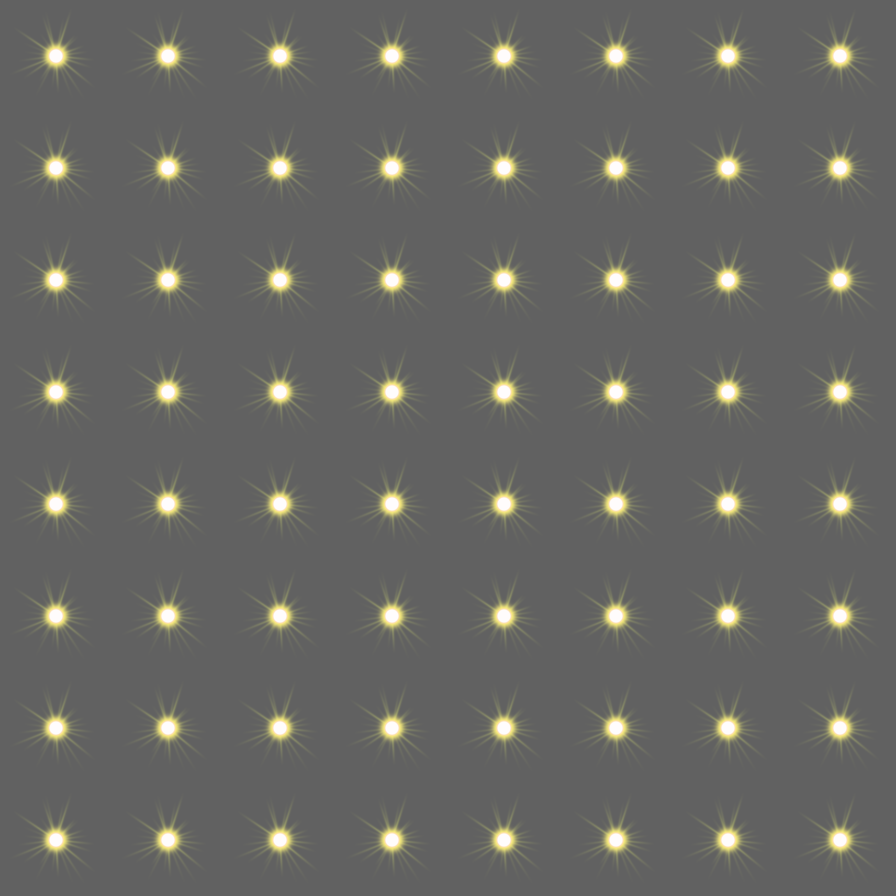
Reproduce this pattern procedurally as a WebGL 1 fragment shader.

```glsl
precision highp float;
// Grid of small glowing yellow stars with white cores and fine rays on grey.

#define REPEATS 8.0
#define RAY_COUNT 24
#define RAY_WIDTH 0.011
#define RAY_STRENGTH 0.62
#define CORE_RADIUS 0.062
#define HALO_WIDTH 0.043
#define BACKGROUND vec3(0.38, 0.38, 0.38)
#define RAY_COLOR vec3(0.91, 0.95, 0.46)
#define HALO_COLOR vec3(0.98, 0.93, 0.49)
#define RIM_COLOR vec3(1.0, 0.86, 0.72)
#define CORE_COLOR vec3(1.0, 0.99, 0.99)

uniform vec2 u_resolution;

const float TAU = 6.2831853;

float hash(float n) {
  n = fract(n * 0.1031);
  n *= n + 33.33;
  n *= n + n;
  return fract(n);
}

// A tapered beam leaving the centre at the given angle.
float ray(vec2 p, float angle, float reach, float width) {
  vec2 dir = vec2(cos(angle), sin(angle));
  float along = dot(p, dir);
  float across = (p.x * dir.y - p.y * dir.x) / width;
  float taper = pow(clamp(1.0 - along / reach, 0.0, 1.0), 1.4);
  return exp(-across * across) * taper * smoothstep(0.0, 0.05, along);
}

// Rays of uneven spacing, length and brightness; all end inside the cell.
float rays(vec2 p, float pixel) {
  float width = max(RAY_WIDTH, 0.6 * pixel);
  float sum = 0.0;
  for (int i = 0; i < RAY_COUNT; i++) {
    float id = float(i);
    float jitter = 0.8 * (hash(id + 3.0) - 0.5);
    float angle = TAU * (id + 0.5 + jitter) / float(RAY_COUNT);
    float reach = mix(0.26, 0.5, hash(id + 41.0));
    float power = mix(0.25, 1.0, hash(id + 87.0));
    sum += power * ray(p, angle, reach, width);
  }
  return RAY_STRENGTH * sum;
}

void main() {
  vec2 cell = fract(gl_FragCoord.xy / u_resolution * REPEATS) - 0.5;
  float pixel = REPEATS / min(u_resolution.x, u_resolution.y);
  float radius = length(cell);

  // Rays, then the soft yellow halo.
  vec3 color = mix(BACKGROUND, RAY_COLOR, clamp(rays(cell, pixel), 0.0, 1.0));
  float falloff = max(radius - CORE_RADIUS, 0.0) / HALO_WIDTH;
  color = mix(color, HALO_COLOR, exp(-falloff * falloff));

  // Warm rim around the white core.
  float soft = max(0.6 * pixel, 0.008);
  float rim = 1.0 - smoothstep(-soft, soft, radius - CORE_RADIUS - 0.007);
  float core = 1.0 - smoothstep(-soft, soft, radius - CORE_RADIUS + 0.003);
  color = mix(color, RIM_COLOR, 0.8 * rim);
  color = mix(color, CORE_COLOR, core);

  gl_FragColor = vec4(color, 1.0);
}
```
